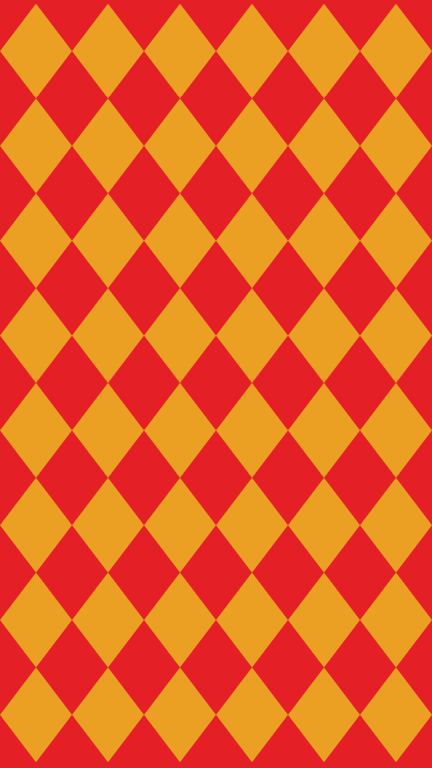
A Shadertoy shader for this pattern:

```glsl
#define COLUMNS 6.0
#define ROWS 8.0
#define ROW_HEIGHT 0.2195
#define BOTTOM_MARGIN 0.0133
#define RED vec3(0.893, 0.122, 0.150)
#define GOLD vec3(0.925, 0.628, 0.138)

// Signed distance to a rhombus that spans a cell of the given size
float diamondDistance(vec2 p, vec2 cellSize) {
    vec2 q = abs(p) / cellSize;
    return (q.x + q.y - 0.5) / length(1.0 / cellSize);
}

void mainImage(out vec4 fragColor, in vec2 fragCoord) {
    // Lengths are fractions of the canvas width
    float pixel = 1.0 / iResolution.x;
    vec2 p = fragCoord * pixel - vec2(0.0, BOTTOM_MARGIN);

    // Nearest cell; clamping leaves plain margins above and below the rows
    vec2 cellSize = vec2(1.0 / COLUMNS, ROW_HEIGHT);
    vec2 cell = floor(p / cellSize);
    cell.y = clamp(cell.y, 0.0, ROWS - 1.0);
    vec2 local = p - (cell + 0.5) * cellSize;

    // Flat diamonds with an edge about one pixel soft
    float d = diamondDistance(local, cellSize);
    float coverage = clamp(0.5 - d / pixel, 0.0, 1.0);
    fragColor = vec4(mix(RED, GOLD, coverage), 1.0);
}
```
